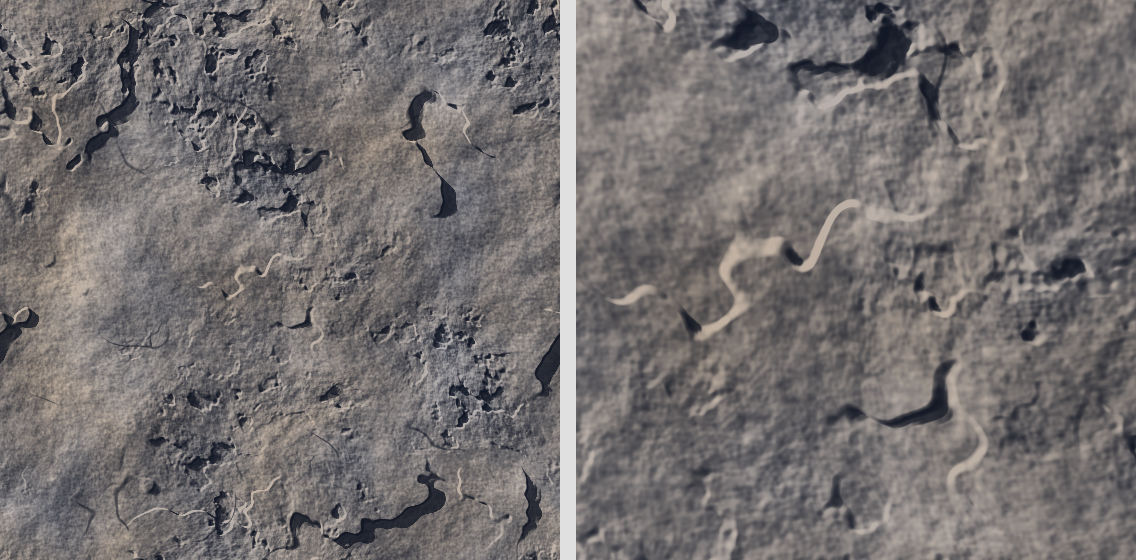
Left: the whole. Right: its middle third, enlarged.
This texture is drawn by a WebGL 1 fragment shader. Its source:

```glsl
precision highp float;
// Weathered, pitted grey rock in low raking sunlight; tiles seamlessly.
uniform vec2 u_resolution;

#define SUN_DIR vec2(-0.83, 0.56)
#define SUN_SLOPE 0.55
#define BASE_RELIEF 0.042
#define GRAIN_RELIEF 0.009
#define LEDGE_HEIGHT 0.021
#define PIT_DEPTH 0.015
#define EXPOSURE 0.66
#define SHADE_COLOR vec3(0.065, 0.085, 0.135)
#define LIT_COLOR vec3(0.685, 0.645, 0.615)

vec2 hash2(vec2 p) {
  vec2 k = vec2(dot(p, vec2(127.1, 311.7)), dot(p, vec2(269.5, 183.3)));
  return fract(sin(k) * 43758.5453) * 2.0 - 1.0;
}

// Gradient noise that wraps after `cells` cells across the canvas
float noise(vec2 uv, float cells, float seed) {
  vec2 p = uv * cells + seed * vec2(0.37, 0.73);
  vec2 i = floor(p), f = p - i;
  vec2 lo = mod(i, cells), hi = mod(i + 1.0, cells);
  vec2 s = seed * vec2(7.0, 3.0);
  float a = dot(hash2(lo + s), f);
  float b = dot(hash2(vec2(hi.x, lo.y) + s), f - vec2(1.0, 0.0));
  float c = dot(hash2(vec2(lo.x, hi.y) + s), f - vec2(0.0, 1.0));
  float d = dot(hash2(hi + s), f - 1.0);
  vec2 w = f * f * f * (f * (f * 6.0 - 15.0) + 10.0);
  return 1.25 * mix(mix(a, b, w.x), mix(c, d, w.x), w.y);
}

float fbm(vec2 uv, float cells, float seed) {
  float sum = 0.0, amp = 1.0;
  for (int i = 0; i < 4; i++) {
    sum += amp * noise(uv, cells, seed);
    amp *= 0.5;
    cells *= 2.0;
    seed += 1.3;
  }
  return sum;
}

// Rolling base, fine grain, broken ledges and clustered pits
float height(vec2 uv, float rough, float ledgy) {
  float h = BASE_RELIEF * fbm(uv, 3.0, 1.0);
  h += GRAIN_RELIEF * mix(0.4, 1.0, rough) * fbm(uv, 36.0, 9.0);
  h += LEDGE_HEIGHT * ledgy * smoothstep(0.0, 0.05, fbm(uv, 5.0, 17.0));
  h -= PIT_DEPTH * rough * smoothstep(0.1, 0.3, fbm(uv, 18.0, 25.0));
  return h;
}

// Soft cast shadow: how far the terrain toward the sun rises above the ray
float castShadow(vec2 uv, float h, float rough, float ledgy) {
  float rise = 0.0, t = 0.003;
  for (int i = 0; i < 7; i++) {
    float blocker = height(uv + SUN_DIR * t, rough, ledgy);
    rise = max(rise, blocker - h - SUN_SLOPE * t);
    t *= 1.48;
  }
  return smoothstep(0.0, 0.005, rise);
}

void main() {
  vec2 uv = gl_FragCoord.xy / u_resolution;
  vec2 q = uv + 0.03 * vec2(noise(uv, 5.0, 33.0), noise(uv, 5.0, 37.0));

  // Where the surface is eroded, and where it breaks into ledges
  float rough = smoothstep(-0.08, 0.36, fbm(q, 3.0, 41.0));
  float ledgy = smoothstep(-0.02, 0.28, noise(q, 4.0, 47.0));

  // Sunlight on slopes, then cast shadows
  vec2 stepToSun = SUN_DIR * 0.0012;
  float ahead = height(q + stepToSun, rough, ledgy);
  float behind = height(q - stepToSun, rough, ledgy);
  float slope = (ahead - behind) / 0.0024;
  float shadow = castShadow(q, 0.5 * (ahead + behind), rough, ledgy);
  float light = EXPOSURE - 0.6 * slope / (1.0 + 0.8 * abs(slope));

  // Stains, mineral speckle and hairline cracks
  float stain = fbm(q, 6.0, 53.0);
  float speckle = noise(uv, 190.0, 59.0) + 0.7 * noise(uv, 96.0, 61.0);
  float crackArea = smoothstep(0.12, 0.32, noise(uv, 7.0, 67.0));
  float crackLine = abs(noise(q, 5.0, 71.0) + 0.1 * noise(q, 24.0, 73.0));
  float crack = crackArea * (1.0 - smoothstep(0.003, 0.016, crackLine));
  light += 0.24 * stain + 0.2 * speckle - 0.07 * rough;
  light *= (1.0 - 0.78 * shadow) * (1.0 - 0.55 * crack);

  // Blue skylit shade to warm sunlit stone, with drifting tint
  light = clamp(light, 0.02, 1.08);
  vec3 color = mix(SHADE_COLOR, LIT_COLOR, light);
  float warmth = fbm(q, 4.0, 79.0) - 0.15 * rough;
  color *= 1.0 + vec3(0.07, 0.01, -0.08) * warmth;
  gl_FragColor = vec4(color, 1.0);
}
```
